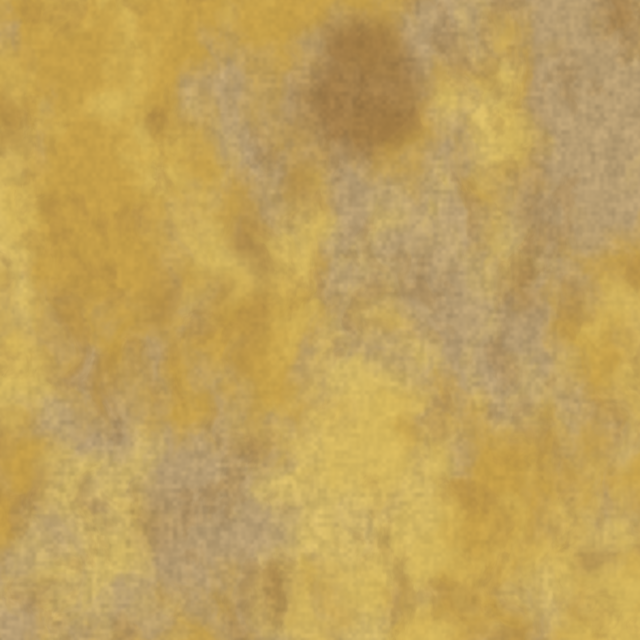
This texture is drawn by a WebGL 1 fragment shader. Its source:

```glsl
precision highp float;
// Weathered ochre plaster: cloudy yellow paint, grey wear, brown stains and fine grain.

uniform vec2 u_resolution;

#define OCHRE        vec3(0.775, 0.625, 0.285)
#define PALE_YELLOW  vec3(0.855, 0.745, 0.385)
#define WORN_GREY    vec3(0.715, 0.615, 0.450)
#define STAIN_BROWN  vec3(0.620, 0.470, 0.260)
#define STAIN_CENTRE vec2(0.575, 0.860)
#define STAIN_RADIUS 0.085
#define CLOUD_SCALE  4.5
#define GRAIN_SCALE  150.0
#define GRAIN_AMOUNT 0.075
#define SPOT_COUNT   14

float hash(vec2 p) {
  vec3 q = fract(p.xyx * 0.1031);
  q += dot(q, q.yzx + 33.33);
  return fract((q.x + q.y) * q.z);
}

float noise(vec2 p) {
  vec2 cell = floor(p);
  vec2 f = fract(p);
  f = f * f * f * (f * (f * 6.0 - 15.0) + 10.0);
  float low = mix(hash(cell), hash(cell + vec2(1.0, 0.0)), f.x);
  float high = mix(hash(cell + vec2(0.0, 1.0)), hash(cell + 1.0), f.x);
  return mix(low, high, f.y);
}

// Five octaves, each slightly turned to hide the lattice; result in 0..1.
float fbm(vec2 p) {
  float sum = 0.0;
  float weight = 0.5;
  for (int i = 0; i < 5; i++) {
    sum += weight * noise(p);
    p = mat2(0.8, 0.6, -0.6, 0.8) * p * 2.03 + 17.3;
    weight *= 0.52;
  }
  return sum;
}

// Soft round falloff around a centre.
float glow(vec2 p, vec2 centre, float radius) {
  vec2 d = (p - centre) / radius;
  return exp(-dot(d, d));
}

// One large stain and scattered small, upright smudges.
float stains(vec2 p, vec2 warp) {
  vec2 d = (p + warp * 0.5 - STAIN_CENTRE) * vec2(1.0, 0.78);
  float amount = 0.75 * (1.0 - smoothstep(0.6, 1.25, length(d) / STAIN_RADIUS));
  for (int i = 0; i < SPOT_COUNT; i++) {
    float id = float(i) + 1.0;
    vec2 centre = vec2(hash(vec2(id, 3.7)), hash(vec2(id, 9.1)));
    float radius = mix(0.014, 0.045, hash(vec2(id, 5.3)));
    vec2 q = (p + warp - centre) * vec2(1.0, 0.75);
    amount += 0.38 * glow(q, vec2(0.0), radius);
  }
  return min(amount, 0.85);
}

// Faint vertical run of dirt with ragged sides and fading ends.
float drip(vec2 p, float x, float middle, float halfLength) {
  float across = (p.x - x) / 0.020;
  float along = (p.y - middle) / halfLength;
  return exp(-across * across - along * along * along * along);
}

void main() {
  vec2 p = gl_FragCoord.xy / u_resolution.y;
  vec2 warp = 0.07 * (vec2(fbm(p * 9.0), fbm(p * 9.0 + 41.0)) - 0.5);
  vec2 w = p + warp;

  // Broad clouds of wear and light, slightly stretched upright.
  vec2 upright = w * vec2(1.2, 0.85) * CLOUD_SCALE;
  float wear = fbm(upright + 7.0) + 0.5 * (fbm(upright * 3.0 + 60.0) - 0.5);
  wear += 0.20 * glow(w, vec2(0.85, 0.63), 0.30);
  wear += 0.20 * glow(w, vec2(0.14, 0.06), 0.24);
  wear -= 0.12 * glow(w, vec2(0.10, 0.85), 0.38);
  wear -= 0.16 * glow(w, vec2(0.95, 0.12), 0.26);

  float light = fbm(upright * 1.2 + 23.0) + 0.4 * (fbm(upright * 4.0 + 90.0) - 0.5);
  light += 0.22 * glow(w, vec2(0.95, 0.14), 0.28);
  light += 0.16 * glow(w, vec2(0.45, 0.37), 0.20);
  light -= 0.06 * smoothstep(0.5, 1.0, p.y);

  vec3 colour = mix(OCHRE, WORN_GREY, 0.95 * smoothstep(0.28, 0.76, wear));
  colour = mix(colour, PALE_YELLOW, 0.75 * smoothstep(0.38, 0.80, light));

  // Brown marks, then small dabs of darker paint.
  float dirt = stains(p, warp);
  dirt += 0.32 * drip(w, 0.395, 0.55, 0.16);
  dirt += 0.25 * drip(w, 0.835, 0.72, 0.18);
  float dabs = fbm(w * vec2(19.0, 14.0) + 130.0);
  dirt += 0.30 * smoothstep(0.52, 0.78, dabs);
  colour = mix(colour, STAIN_BROWN, min(dirt, 0.85));

  // Fine grain, stronger where the paint is worn, plus a soft brushed weave.
  float grain = noise(p * GRAIN_SCALE) + noise(p.yx * GRAIN_SCALE * 0.53 + 31.0) - 1.0;
  float weave = noise(p * GRAIN_SCALE * vec2(0.9, 0.22))
              + noise(p * GRAIN_SCALE * vec2(0.25, 1.0) + 77.0) - 1.0;
  float strength = GRAIN_AMOUNT * mix(0.55, 1.0, smoothstep(0.35, 0.70, wear));
  colour *= 1.0 + strength * (grain + 0.6 * weave);

  gl_FragColor = vec4(clamp(colour, 0.0, 1.0), 1.0);
}
```
